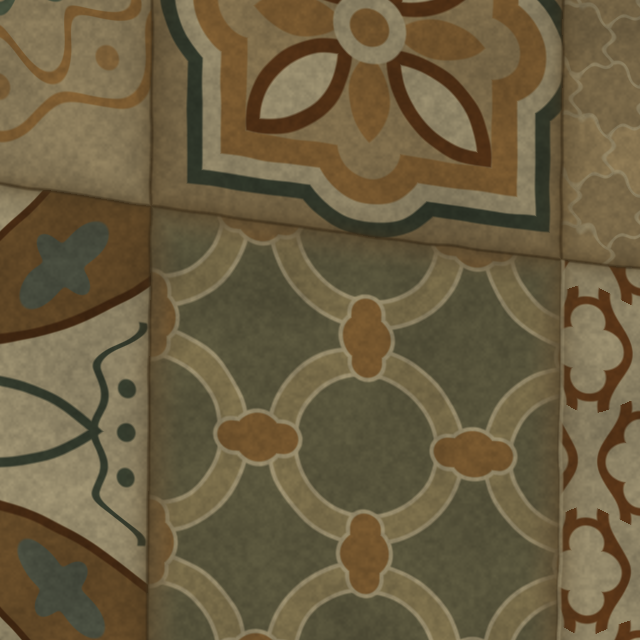
Write a three.js fragment shader that draws this pattern.

```glsl
varying vec2 vUv;

const float SOFT = 0.0022;
const float SEAM_LEFT = 0.230;
const float SEAM_RIGHT = 0.872;
const float SEAM_ROW = 0.632;
const float RING_PITCH = 0.3365;
const float RING_RADIUS = 0.1315;
const float RING_HALF = 0.021;
const float LINE_HALF = 0.0032;
const vec2 RING_CENTER = vec2(0.569, 0.303);
const vec2 STAR_CENTER = vec2(0.570, 0.958);
const vec3 SLATE = vec3(0.34, 0.325, 0.23);
const vec3 BAND = vec3(0.47, 0.42, 0.285);
const vec3 CREAM = vec3(0.575, 0.53, 0.41);
const vec3 DUST = vec3(0.49, 0.42, 0.29);
const vec3 OCHRE = vec3(0.455, 0.335, 0.18);
const vec3 UMBER = vec3(0.30, 0.18, 0.08);
const vec3 TEAL = vec3(0.18, 0.205, 0.155);
const vec3 BLUE = vec3(0.28, 0.295, 0.24);
const vec3 GROUT = vec3(0.26, 0.20, 0.11);

float hash(vec2 p) {
  vec3 h = fract(vec3(p.xyx) * 0.1031);
  h += dot(h, h.yzx + 33.33);
  return fract((h.x + h.y) * h.z);
}

float noise(vec2 p) {
  vec2 i = floor(p), f = fract(p);
  f = f * f * (3.0 - 2.0 * f);
  return mix(mix(hash(i), hash(i + vec2(1, 0)), f.x),
             mix(hash(i + vec2(0, 1)), hash(i + vec2(1, 1)), f.x), f.y);
}

float fbm(vec2 p) {
  float sum = 0.0, gain = 0.5;
  for (int i = 0; i < 4; i++) {
    sum += gain * noise(p);
    p = p * 2.1 + 17.0;
    gain *= 0.5;
  }
  return sum;
}

float fill(float d) { return 1.0 - smoothstep(-SOFT, SOFT, d); }
float stroke(float d, float halfWidth) { return fill(abs(d) - halfWidth); }

float lens(vec2 p, float halfLen, float halfWide) {
  float r = (halfLen * halfLen + halfWide * halfWide) / (2.0 * halfWide);
  return length(vec2(p.x, abs(p.y) + r - halfWide)) - r;
}

// Interlocked rings held by lobed clasps
vec3 ringTile(vec2 p) {
  vec2 c = p - RING_CENTER;
  c = abs(c - RING_PITCH * floor(c / RING_PITCH + 0.5));
  float ring = abs(length(c) - RING_RADIUS) - RING_HALF;
  vec3 col = mix(SLATE, BAND, fill(ring));
  col = mix(col, CREAM, stroke(ring, LINE_HALF));
  vec2 k = c.x > c.y ? c : c.yx;
  k.x = abs(k.x - 0.5 * RING_PITCH);
  float clasp = min(length(k) - 0.039, length(vec2(max(k.x - 0.039, 0.0), k.y)) - 0.025);
  col = mix(col, OCHRE * 0.98, fill(clasp));
  col = mix(col, CREAM, stroke(clasp - 0.002, LINE_HALF));
  float edge = min(min(p.x - SEAM_LEFT, SEAM_RIGHT - p.x), SEAM_ROW - p.y);
  return mix(col, DUST * 0.87, 0.65 * (1.0 - smoothstep(0.0, 0.055, edge)));
}

// Bulged square frame around a four-petal flower
vec3 starTile(vec2 p) {
  vec2 f = abs(p - STAR_CENTER);
  vec2 a = f.x < f.y ? f : f.yx;
  float frame = min(a.y - 0.272, length(a - vec2(0.0, 0.186)) - 0.13);
  vec3 col = mix(DUST * 0.93, CREAM * 0.95, fill(frame));
  col = mix(col, TEAL, stroke(frame, 0.0115));
  col = mix(col, OCHRE, fill(frame + 0.040));
  col = mix(col, DUST, fill(frame + 0.080));
  col = mix(col, OCHRE, fill(lens(vec2(a.y - 0.11, a.x), 0.07, 0.032)));
  float petal = lens(vec2(f.x + f.y, f.x - f.y) * 0.7071 - vec2(0.155, 0.0), 0.115, 0.055);
  col = mix(col, UMBER, fill(petal));
  col = mix(col, CREAM, fill(petal + 0.022));
  col = mix(col, CREAM * 0.98, fill(length(f) - 0.057));
  return mix(col, OCHRE, fill(length(f) - 0.030));
}

// Faded rosette scrolls
vec3 scrollTile(vec2 p) {
  vec2 c = p - vec2(-0.01, 1.01);
  float r = length(c), t = atan(c.y, c.x);
  float wave = cos(8.0 * t);
  vec3 col = mix(DUST, CREAM, 0.45);
  col = mix(col, TEAL * 1.5, stroke(r - 0.11 - 0.018 * wave, 0.010));
  col = mix(col, TEAL * 1.5, stroke(r - 0.052, 0.008));
  col = mix(col, OCHRE * 1.06, stroke(r - 0.195 + 0.035 * wave, 0.009));
  col = mix(col, OCHRE * 1.06, stroke(r - 0.285 - 0.025 * wave, 0.008));
  float leafAngle = mod(t + 0.3927, 0.7854) - 0.3927;
  float leaf = length(vec2(r - 0.24, leafAngle * r)) - 0.024 - 0.006 * cos(14.0 * r + 5.0 * leafAngle);
  return mix(col, OCHRE * 1.06, 0.8 * fill(leaf));
}

// Brown corner leaves around a pale medallion
vec3 medallionTile(vec2 p) {
  vec2 m = vec2(p.x, abs(p.y - 0.293));
  float leaf = max(0.113 + 0.2 * m.x + 1.2 * m.x * m.x - m.y, m.y - 0.275 - m.x);
  vec3 col = mix(CREAM, OCHRE * 0.83, fill(leaf));
  col = mix(col, UMBER * 0.85, stroke(leaf + 0.006, 0.007));
  vec2 b = m - vec2(0.095, 0.235);
  b = vec2(b.x + b.y, b.y - b.x) * 0.7071;
  float lobes = 0.050 + 0.016 * cos(4.0 * atan(b.y, b.x));
  col = mix(col, BLUE, fill(length(b * vec2(0.72, 1.25)) - lobes));
  col = mix(col, TEAL * 1.1, stroke(lens(m + vec2(0.03, 0.0), 0.178, 0.060), 0.007));
  float bracket = m.x - 0.153 - 0.06 * smoothstep(0.09, 0.16, m.y) + 0.008 * cos(m.y * 60.0);
  col = mix(col, TEAL * 1.1, stroke(bracket, 0.006) * fill(m.y - 0.165));
  vec2 dotCell = vec2(m.x - 0.195, mod(m.y + 0.033, 0.066) - 0.033);
  return mix(col, TEAL * 1.2, fill(length(dotCell) - 0.014) * fill(m.y - 0.09));
}

// Pale honeycomb with wavy outlines
vec3 honeycombTile(vec2 p) {
  vec2 h = p / 0.105 + 0.07 * cos(p.yx * 140.0);
  vec2 s = vec2(1.0, 1.732);
  vec2 ia = floor(h / s + 0.5), ib = floor(h / s) + 0.5;
  vec2 a = h - ia * s, b = h - ib * s;
  bool first = dot(a, a) < dot(b, b);
  vec2 c = abs(first ? a : b);
  float edge = 0.105 * (0.5 - max(c.x, dot(c, vec2(0.5, 0.866))));
  vec3 col = mix(DUST * 0.86, DUST * 1.08, hash((first ? ia : ib) * 2.0 + 40.0));
  return mix(col, CREAM * 0.97, 0.75 * stroke(edge, 0.0035));
}

// Staggered clovers in brown tracery
vec3 cloverTile(vec2 p) {
  vec2 pitch = vec2(0.17, 0.365);
  vec2 c = p - vec2(0.915, 0.49);
  vec2 a = abs(c - pitch * floor(c / pitch + 0.5));
  vec2 b = abs(c - pitch * (floor(c / pitch) + 0.5));
  vec2 k = length(a) < length(b) ? a : b;
  float clover = min(length(k - vec2(0.022, 0.0)) - 0.034, length(k - vec2(0.0, 0.046)) - 0.028);
  float ogee = abs(k.x - 0.0425 - 0.018 * cos(k.y * 34.0)) - 0.009;
  vec3 col = mix(CREAM * 0.96, UMBER * 1.15, fill(ogee));
  col = mix(col, UMBER * 1.15, fill(clover - 0.013));
  return mix(col, CREAM, fill(clover));
}

void main() {
  // Perspective shear straightens the tile grid
  vec2 p = vUv;
  p.y += (0.13 + 0.154 * (vUv.y - 0.635)) * (vUv.x - 0.572);
  p.x -= 0.008 * vUv.y;
  p += 0.003 * (vec2(noise(vUv * 24.0), noise(vUv * 24.0 + 50.0)) - 0.5);

  bool upper = p.y > SEAM_ROW;
  vec3 col;
  if (p.x < SEAM_LEFT) col = upper ? scrollTile(p) : medallionTile(p);
  else if (p.x < SEAM_RIGHT) col = upper ? starTile(p) : ringTile(p);
  else col = upper ? honeycombTile(p) : cloverTile(p);

  // Seams, grime and grain
  float sideSeam = min(abs(p.x - SEAM_LEFT), abs(p.x - SEAM_RIGHT));
  float seam = min(sideSeam, abs(p.y - SEAM_ROW));
  float grime = fbm(vUv * 9.0);
  col = mix(col, GROUT, 0.45 * exp(-seam * 55.0) * (0.5 + grime));
  col = mix(col, GROUT * 0.9, 0.65 * fill(seam - 0.0022));
  float glint = stroke(p.x - SEAM_RIGHT - 0.002, 0.003) * fill(p.y - SEAM_ROW);
  col = mix(col, CREAM, 0.65 * glint);
  col *= 0.85 + 0.26 * grime + 0.12 * (noise(vUv * 110.0) - 0.5) + 0.06 * (noise(vUv * 260.0) - 0.5);
  gl_FragColor = vec4(col, 1.0);
}
```
